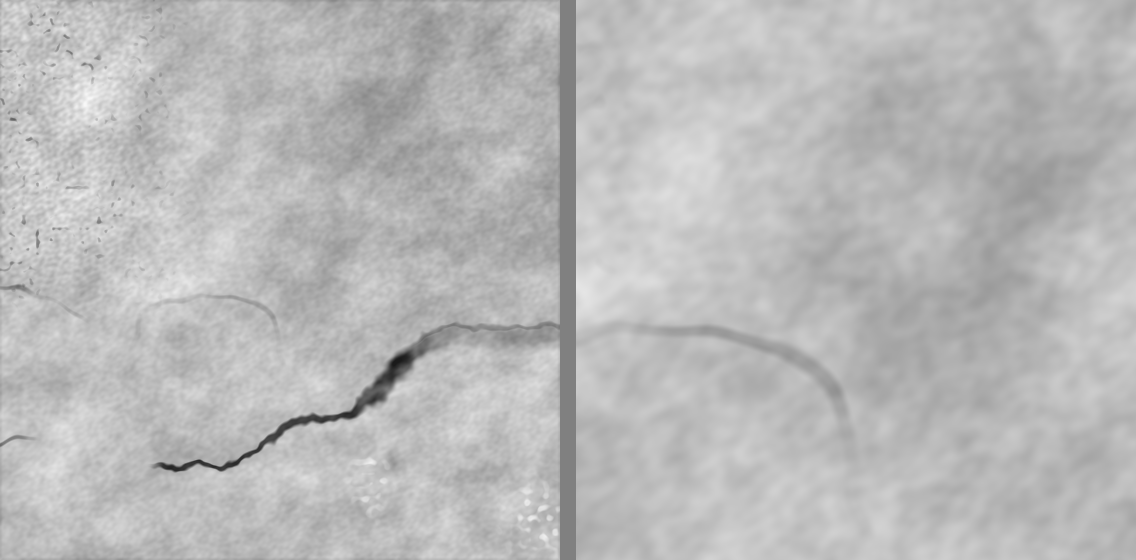
Left, the full canvas; right, a detail of the centre.
Give the GLSL for this texture, as a WebGL 1 fragment shader.

```glsl
precision highp float;
// Weathered pale grey stone, split by one widening crack and a few hairlines.
// Layered gradient noise makes the mottling, grain and pits; the cracks are
// distances to smooth curves, made ragged by noise.
uniform vec2 u_resolution;

#define BASE_TONE 0.742
#define MOTTLE 0.112
#define GRAIN 0.085
#define PIT_DEPTH 0.30
#define CHIP_GLOW 0.20
#define CRACK_DEPTH 0.50
#define HAIR_DEPTH 0.30
#define LIP_GLOW 0.05

vec2 gradientAt(vec2 cell) {
  float angle = 6.2832 * fract(sin(dot(cell, vec2(127.1, 311.7))) * 43758.55);
  return vec2(cos(angle), sin(angle));
}

float noise(vec2 p) {
  vec2 i = floor(p), f = fract(p);
  vec2 u = f * f * f * (f * (f * 6.0 - 15.0) + 10.0);
  vec2 e = vec2(1.0, 0.0);
  float low = mix(dot(gradientAt(i), f), dot(gradientAt(i + e), f - e), u.x);
  float high = mix(dot(gradientAt(i + e.yx), f - e.yx),
                   dot(gradientAt(i + e.xx), f - e.xx), u.x);
  return mix(low, high, u.y);
}

float fbm(vec2 p) {
  float sum = 0.0, amp = 1.0;
  for (int i = 0; i < 5; i++) {
    sum += amp * noise(p);
    p = mat2(1.6, 1.2, -1.2, 1.6) * p + 17.3;
    amp *= 0.8;
  }
  return sum;
}

float line(float d, float width) {
  return 1.0 - smoothstep(0.2 * width, width, abs(d));
}

float blot(vec2 p, vec2 centre, vec2 radius) {
  vec2 q = (p - centre) / radius;
  return exp(-dot(q, q));
}

// Height of the main crack: two rising steps.
float crackHeight(float x) {
  return 0.168 + 0.085 * smoothstep(0.40, 0.56, x)
               + 0.145 * smoothstep(0.59, 0.80, x);
}

float surface(vec2 p) {
  // Broad light: pale upper left, dull upper right.
  float upper = smoothstep(0.35, 0.6, p.y);
  float tone = BASE_TONE + upper * mix(0.05, -0.06, smoothstep(0.1, 0.75, p.x));
  tone -= 0.09 * blot(p, vec2(0.75, 0.96), vec2(0.07, 0.05));
  tone -= 0.05 * blot(p, vec2(0.68, 0.82), vec2(0.08, 0.04));
  tone -= 0.14 * blot(p, vec2(0.70, 0.175), vec2(0.016, 0.02));
  tone -= 0.08 * blot(p, vec2(0.87, 0.04), vec2(0.06, 0.03));

  // Mottling drawn out along a rising diagonal, then fine grain.
  vec2 along = mat2(0.87, -0.5, 0.5, 0.87) * p * vec2(1.0);
  tone += MOTTLE * fbm(along * vec2(5.0, 6.5) + 3.7);
  float rough = (1.0 - smoothstep(0.08, 0.42, p.x)) * smoothstep(0.38, 0.6, p.y);
  tone += GRAIN * (0.45 + 1.1 * rough) * noise(along * vec2(90.0, 125.0) + 41.0);

  // Clustered pits in the rough corner, pale chips at the lower right.
  float cluster = smoothstep(-0.1, 0.3, noise(p * 13.0 + 8.0));
  tone -= PIT_DEPTH * rough * cluster * smoothstep(0.22, 0.5, noise(p * 82.0 + 5.0));
  float chips = blot(p, vec2(0.66, 0.14), vec2(0.03, 0.05))
              + blot(p, vec2(0.96, 0.07), vec2(0.05, 0.06));
  tone += CHIP_GLOW * chips * smoothstep(0.05, 0.4, noise(p * 60.0 + 29.0));
  return tone;
}

float hairlines(vec2 p) {
  vec2 w = p + 0.012 * vec2(noise(p * 21.0), noise(p * 21.0 + 50.0));
  float broken = clamp(0.65 + 1.5 * noise(p * 14.0 + 2.0), 0.15, 1.0);

  // Rounded slab outline, open at the bottom.
  vec2 q = abs((w - vec2(0.37, 0.36)) / vec2(0.133, 0.108));
  float rim = pow(dot(q * q, q), 0.3333) - 1.0;
  float slab = line(rim * 0.115, 0.0065) * smoothstep(0.32, 0.45, p.y);

  // Two short cracks entering from the left edge.
  float falling = line(w.y - 0.488 + 0.06 * w.x + 2.2 * w.x * w.x, 0.006);
  falling *= 1.0 - smoothstep(0.11, 0.165, p.x);
  float stub = line(w.y - 0.205 - 0.012 * smoothstep(0.0, 0.03, w.x), 0.006);
  stub *= 1.0 - smoothstep(0.02, 0.08, p.x);
  return broken * (0.75 * slab + falling) + stub;
}

// Darkening by the main crack, less the pale lip below it.
float mainCrack(vec2 p) {
  float x = p.x;
  float slope = (crackHeight(x + 0.005) - crackHeight(x - 0.005)) / 0.01;
  float ragged = 0.012 * noise(p * 24.0 + 9.0) + 0.006 * noise(p * 60.0);
  float d = (p.y - crackHeight(x)) / sqrt(1.0 + slope * slope) + ragged;
  float wide = smoothstep(0.60, 0.70, x);
  float halfWidth = mix(0.005, 0.0085, smoothstep(0.42, 0.5, x)) + 0.012 * wide;
  float start = smoothstep(0.26, 0.30, x);
  float fade = mix(1.0, 0.24, smoothstep(0.71, 0.80, x));
  float rubble = 1.0 + wide * (1.0 * noise(p * 32.0 + 6.0) - 0.12);
  float core = 1.0 - smoothstep(0.35 * halfWidth, 1.25 * halfWidth, abs(d));
  float upperEdge = 0.14 * line(d - 0.018, 0.006) * smoothstep(0.72, 0.77, x);
  float lip = blot(vec2(d, 0.0), vec2(-halfWidth - 0.012, 0.0), vec2(0.012, 1.0));
  return start * (CRACK_DEPTH * fade * rubble * core + upperEdge - LIP_GLOW * lip);
}

void main() {
  vec2 p = gl_FragCoord.xy / u_resolution;
  float tone = surface(p) - HAIR_DEPTH * hairlines(p) - mainCrack(p);
  vec2 border = min(p, 1.0 - p);
  tone -= 0.06 * (1.0 - smoothstep(0.0, 0.006, min(border.x, border.y)));
  gl_FragColor = vec4(vec3(clamp(tone, 0.1, 0.97)), 1.0);
}
```
